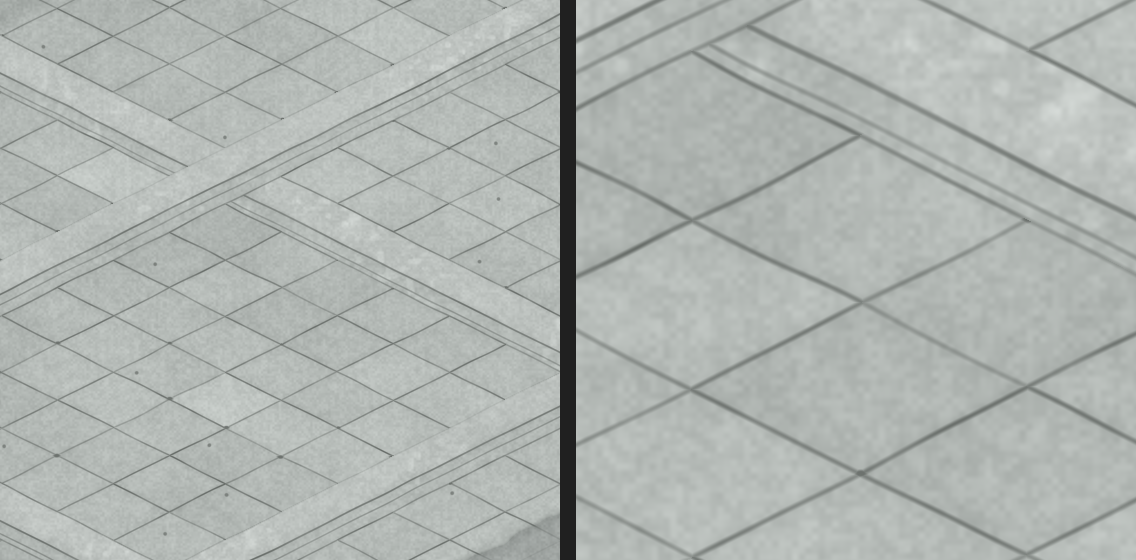
Left, the full canvas; right, a detail of the centre.
Write a three.js fragment shader that draws this texture.

```glsl
varying vec2 vUv;

const float TILE = 0.1;                        // tile step along each slanted axis
const float TILE_HEIGHT = 0.0894;              // distance between parallel joints
const vec2 BAND_START = vec2(0.4655, 0.063);   // first kerb on each axis
const vec2 BAND_PERIOD = vec2(7.0, 8.0);       // tiles from kerb to kerb
const vec2 MAIN_GROOVE = vec2(0.60, 0.67);     // groove places across a kerb
const vec2 THIN_GROOVE = vec2(0.79, 0.90);
const float JOINT_WIDTH = 0.0013;              // half widths
const float GROOVE_WIDTH = 0.0015;
const float SOFTNESS = 0.0013;
const float WOBBLE = 0.003;
const float KNOT_SHARE = 0.3;
const float CHIP_SHARE = 0.16;
const float PALE_SHARE = 0.07;
const float SHADOW_EDGE = 1.42;
const vec3 STONE = vec3(0.710, 0.732, 0.718);
const vec3 KERB = vec3(0.755, 0.774, 0.762);
const vec3 JOINT = vec3(0.400, 0.420, 0.405);
const vec3 SHADOW = vec3(0.600, 0.620, 0.610);

float hash(vec2 p) {
  return fract(sin(dot(p, vec2(127.1, 311.7))) * 43758.5453);
}

float noise(vec2 p) {
  vec2 i = floor(p), f = fract(p);
  f = f * f * (3.0 - 2.0 * f);
  return mix(mix(hash(i), hash(i + vec2(1.0, 0.0)), f.x),
             mix(hash(i + vec2(0.0, 1.0)), hash(i + vec2(1.0, 1.0)), f.x), f.y);
}

float stroke(float d, float halfWidth) {
  return 1.0 - smoothstep(halfWidth - SOFTNESS, halfWidth + SOFTNESS, abs(d));
}

// Offset on the slanted lattice to offset on the canvas
vec2 toCanvas(vec2 q) {
  return TILE * vec2(q.x - q.y, -0.5 * (q.x + q.y));
}

// 1 where a cell or line index is the first of its period
vec2 isFirst(vec2 index) {
  return 1.0 - step(1.0, mod(index + 0.5, BAND_PERIOD));
}

void main() {
  vec2 p = vUv;
  p += WOBBLE * (vec2(noise(p * 16.0), noise(p * 16.0 + 40.0)) - 0.5);

  // Slanted lattice: x crosses rising joints, y crosses falling joints
  vec2 slant = 1.0 - p.y + vec2(0.5, -0.5) * p.x;
  vec2 q = (slant - BAND_START) / TILE;
  vec2 cell = floor(q), f = fract(q);
  vec2 line = floor(q + 0.5);
  vec2 dist = (q - line) * TILE_HEIGHT;
  vec2 band = isFirst(cell);
  band.y *= 1.0 - band.x;                      // rising kerb lies on top
  float paving = (1.0 - band.x) * (1.0 - band.y);

  // Stone tone, clouds and grain
  float tone = (hash(cell + 3.0) - 0.5) * 0.036;
  tone += 0.03 * step(1.0 - PALE_SHARE, hash(cell + 17.0));
  tone *= paving;
  tone += (noise(p * 9.0) - 0.5) * 0.03 + (noise(p * 32.0) - 0.5) * 0.022;
  float grain = (noise(p * 110.0) - 0.5) * 0.034 + (noise(p * 250.0) - 0.5) * 0.055;
  vec2 raised = band * (1.0 - smoothstep(MAIN_GROOVE - 0.02, MAIN_GROOVE + 0.02, f));
  float kerb = max(raised.x, raised.y);
  float scuff = smoothstep(0.55, 0.9, noise(p * 75.0)) * smoothstep(0.4, 0.8, noise(p * 11.0 + 8.0));
  vec3 color = mix(STONE, KERB, kerb * (0.4 + 0.6 * noise(p * 14.0 + 5.0)));
  color += tone + grain + 0.05 * scuff * (1.0 - paving);

  // Joints, each segment with its own strength
  vec2 segment = vec2(hash(vec2(line.x, cell.y)), hash(vec2(cell.x, line.y) + 51.0));
  vec2 strength = mix(vec2(0.45), vec2(0.95), segment);
  strength *= 0.65 + 0.45 * noise(p * 38.0);
  vec2 edge = isFirst(line);
  vec2 lastEdge = isFirst(line - 1.0);
  strength.x *= mix(1.0, 0.3, edge.x);
  strength.x *= 1.0 - band.y * (1.0 - max(edge.x, lastEdge.x));
  strength.y *= 1.0 - band.x;
  vec2 joint = strength * vec2(stroke(dist.x, JOINT_WIDTH), stroke(dist.y, JOINT_WIDTH));
  float ink = max(joint.x, joint.y);
  vec2 halo = strength * exp(-abs(dist) / 0.004);
  color -= 0.045 * max(halo.x, halo.y);

  // Grooves along the kerbs
  vec2 mainDist = (f - MAIN_GROOVE) * TILE_HEIGHT;
  vec2 thinDist = (f - THIN_GROOVE) * TILE_HEIGHT;
  float wear = 0.55 + 0.4 * noise(p * 13.0 + 20.0);
  for (int i = 0; i < 2; i++) {
    float groove = max(stroke(mainDist[i], GROOVE_WIDTH), 0.65 * stroke(thinDist[i], JOINT_WIDTH));
    ink = max(ink, band[i] * wear * groove);
    color -= band[i] * 0.04 * exp(-abs(mainDist[i]) / 0.005);
  }

  // Dark knots where joints meet
  vec2 knot = toCanvas(q - line) + 0.003 * (hash(line + 9.0) - 0.5);
  float knotSize = mix(0.003, 0.006, hash(line + 31.0));
  float knotMask = 1.0 - smoothstep(0.3, 1.0, length(knot * vec2(0.65, 1.2)) / knotSize);
  ink = max(ink, 0.9 * knotMask * paving * step(1.0 - KNOT_SHARE, hash(line + 77.0)));

  // Small chips in some tiles
  vec2 chipPlace = 0.15 + 0.7 * vec2(hash(cell + 61.0), hash(cell + 83.0));
  float chip = 1.0 - smoothstep(0.0015, 0.0048, length(toCanvas(f - chipPlace)));
  ink = max(ink, 0.7 * chip * paving * step(1.0 - CHIP_SHARE, hash(cell + 29.0)));
  color = mix(color, JOINT, ink);

  // Shaded lower right and upper left corners
  float ragged = slant.x - SHADOW_EDGE + 0.012 * (noise(p * 40.0) - 0.5);
  color = mix(color, SHADOW + grain, 0.75 * smoothstep(-0.006, 0.006, ragged));
  color -= 0.1 * exp(-abs(ragged) / 0.008);
  color -= 0.05 * (1.0 - smoothstep(0.03, 0.08, slant.x));

  gl_FragColor = vec4(clamp(color, 0.0, 1.0), 1.0);
}
```
